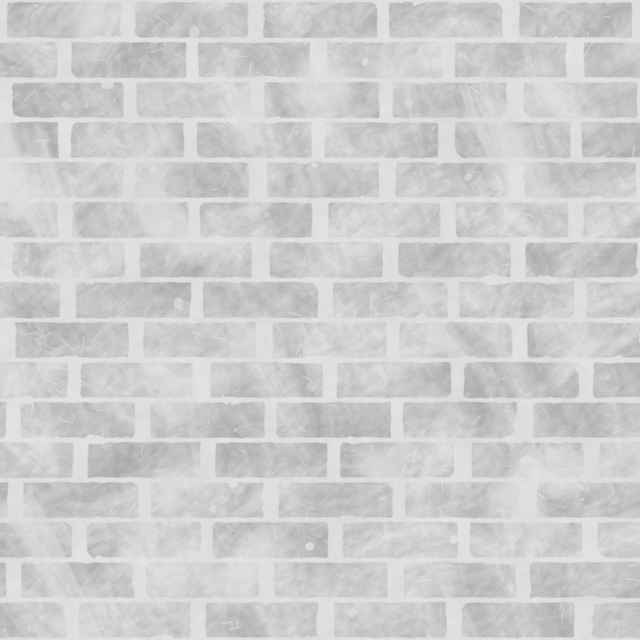
Reproduce this texture procedurally as a Shadertoy shader.

```glsl
// Pale whitewashed brick wall: sixteen staggered courses of five bricks each.
// Rounded-box distances shape the bricks, layered sines give the cloudy wear
// and grain, and scattered capsules in cells give the scratches and specks.

float hash(vec2 p) {
    vec3 q = fract(p.xyx * 0.1031);
    q += dot(q, q.yzx + 33.33);
    return fract((q.x + q.y) * q.z);
}

// Warped, rotated layers of sines, roughly -0.8 to 0.8
float cloud(vec2 p) {
    float sum = 0.0, amplitude = 0.5;
    for (int i = 0; i < 6; i++) {
        p = mat2(0.8, 0.6, -0.6, 0.8) * p * 1.7 + 1.2 * sin(p.yx * 1.1 + float(i) * 2.3);
        sum += amplitude * sin(p.x) * sin(p.y);
        amplitude *= 0.65;
    }
    return sum;
}

// Coverage of random capsules, one per cell; size = (half length, radius)
float flecks(vec2 uv, float cells, float density, vec2 size) {
    float cover = 0.0, edge = 0.0004 + 0.6 / iResolution.y;
    vec2 home = floor(uv * cells);
    for (int k = 0; k < 9; k++) {
        vec2 cell = home + vec2(k % 3 - 1, k / 3 - 1);
        if (hash(cell + 3.7) > density) continue;
        vec2 centre = (cell + vec2(hash(cell + 11.3), hash(cell + 27.1))) / cells;
        float angle = 0.45 + 2.4 * (hash(cell + 41.9) - 0.5);
        float reach = size.x * (0.3 + 0.7 * hash(cell + 53.2));
        vec2 along = vec2(cos(angle), sin(angle)), d = uv - centre;
        d -= along * clamp(dot(d, along), -reach, reach);
        float dist = length(d) - size.y * (0.5 + 0.5 * hash(cell + 67.4));
        cover = max(cover, (1.0 - smoothstep(-edge, edge, dist)) * (0.4 + 0.6 * hash(cell + 71.8)));
    }
    return cover;
}

// Signed distance to the nearest brick; also returns the brick's id
float brickDistance(vec2 uv, out vec2 id) {
    float course = floor((1.0 - uv.y) * 16.0);
    float odd = mod(course, 2.0);

    // Stagger, with the lower courses drifting to the right
    float drift = 0.026 * exp(-pow((course - 11.5) / 4.0, 2.0));
    float shift = mix(0.102, 0.2, odd) + drift + 0.008 * (hash(vec2(course, 5.5)) - 0.5);
    float column = (uv.x - shift) / 0.2 + 0.5;
    id = vec2(floor(column), course);

    vec2 p = (vec2(fract(column), fract(uv.y * 16.0)) - 0.5) * vec2(0.2, 0.0625);
    p.x += 0.006 * (hash(id + 8.1) - 0.5);
    vec2 halfSize = vec2(0.0885, 0.0274) + vec2(0.003, 0.0008) * (hash(id + 19.6) - 0.5);

    // Each corner is worn by a different amount
    float radius = mix(0.0015, 0.015, pow(hash(id * 3.0 + sign(p) + 31.0), 4.0));
    vec2 q = abs(p) - halfSize + radius;
    float dist = length(max(q, 0.0)) + min(max(q.x, q.y), 0.0) - radius;

    // Ragged outline with a few deeper chips
    return dist + 0.0013 * cloud(uv * 45.0) + 0.008 * max(cloud(uv * 22.0 + 4.0) - 0.4, 0.0);
}

void mainImage(out vec4 fragColor, in vec2 fragCoord) {
    vec2 uv = fragCoord / iResolution.y;
    vec2 id;
    float dist = brickDistance(uv, id);
    float soft = 0.0008 + 0.7 / iResolution.y;
    float brick = 1.0 - smoothstep(-soft, soft, dist);

    float stains = cloud(uv * 14.0);
    float grain = cloud(uv * 95.0);
    float fibre = cloud(mat2(0.8, -0.6, 0.6, 0.8) * uv * vec2(60.0, 130.0) + 9.0);

    // Mortar and brick tones
    float mortar = 0.872 + 0.018 * cloud(uv * 11.0 + 2.0) + 0.012 * grain;
    float face = 0.78 + 0.09 * stains + 0.05 * (hash(id + 47.0) - 0.5);
    face += 0.035 * grain + 0.025 * fibre;
    face -= 0.012 * smoothstep(-0.004, 0.0, dist);

    // Whitewash patches fade the bricks toward the mortar
    float wash = smoothstep(0.05, 0.75, cloud(uv * 9.0 + 5.0));
    face = mix(clamp(face, 0.67, 0.87), mortar, 0.75 * wash);

    // Clustered pale scratches and round specks
    float cluster = smoothstep(-0.25, 0.35, cloud(uv * 12.0 + 13.0));
    float scratches = flecks(uv, 42.0, 0.55, vec2(0.013, 0.0013)) * cluster;
    float specks = flecks(uv + 0.37, 10.0, 0.33, vec2(0.003, 0.0075));
    specks = max(specks, 0.7 * flecks(uv + 0.71, 24.0, 0.2, vec2(0.002, 0.003)));
    face = mix(face, 0.885, max(0.75 * scratches, 0.85 * specks));

    fragColor = vec4(vec3(mix(mortar, face, brick)), 1.0);
}
```
